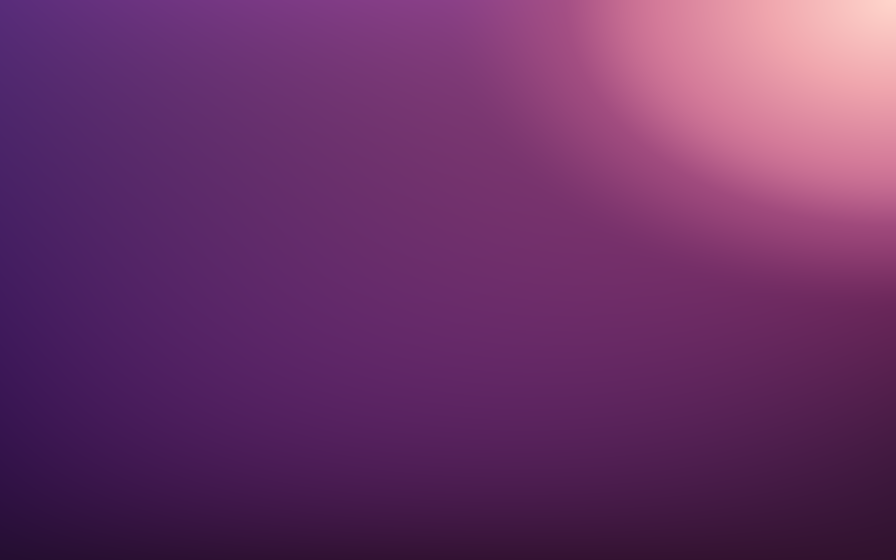
A WebGL 1 fragment shader for this background:

```glsl
precision highp float;
// Soft violet and plum gradient with a peach glow in the upper right corner.

uniform vec2 u_resolution;

// Backdrop colours: left, centre and right at four heights
const vec3 TOP_LEFT = vec3(0.345, 0.172, 0.478);
const vec3 TOP_MID = vec3(0.540, 0.250, 0.530);
const vec3 TOP_RIGHT = vec3(0.590, 0.290, 0.510);
const vec3 HALF_LEFT = vec3(0.258, 0.110, 0.373);
const vec3 HALF_MID = vec3(0.420, 0.176, 0.420);
const vec3 HALF_RIGHT = vec3(0.440, 0.160, 0.365);
const vec3 LOW_LEFT = vec3(0.215, 0.080, 0.314);
const vec3 LOW_MID = vec3(0.352, 0.138, 0.375);
const vec3 LOW_RIGHT = vec3(0.290, 0.110, 0.275);
const vec3 BASE_LEFT = vec3(0.140, 0.055, 0.190);
const vec3 BASE_MID = vec3(0.196, 0.070, 0.196);
const vec3 BASE_RIGHT = vec3(0.188, 0.070, 0.176);

// Corner glow, from its core outwards
const vec2 GLOW_CENTER = vec2(1.0, 1.0);
const vec2 GLOW_RADIUS = vec2(0.41, 0.45);
const vec3 GLOW_CORE = vec3(1.000, 0.840, 0.800);
const vec3 GLOW_PEACH = vec3(0.940, 0.650, 0.680);
const vec3 GLOW_PINK = vec3(0.830, 0.480, 0.600);
const vec3 GLOW_ROSE = vec3(0.680, 0.330, 0.520);
const float FADE_START = 0.70;
const float FADE_END = 1.25;

// Smooth curve through three colours at x = 0, 0.5 and 1
vec3 blendAcross(vec3 left, vec3 mid, vec3 right, float x) {
  return left * 2.0 * (x - 0.5) * (x - 1.0)
       + mid * 4.0 * x * (1.0 - x)
       + right * 2.0 * x * (x - 0.5);
}

// Smooth curve through four colours at y = 0, 0.25, 0.5 and 1
vec3 blendUp(vec3 base, vec3 low, vec3 middle, vec3 top, float y) {
  float a = y - 0.25;
  float b = y - 0.5;
  float c = y - 1.0;
  return base * -8.0 * a * b * c
       + low * (64.0 / 3.0) * y * b * c
       + middle * -16.0 * y * a * c
       + top * (8.0 / 3.0) * y * a * b;
}

vec3 backdrop(vec2 uv) {
  return blendUp(blendAcross(BASE_LEFT, BASE_MID, BASE_RIGHT, uv.x),
                 blendAcross(LOW_LEFT, LOW_MID, LOW_RIGHT, uv.x),
                 blendAcross(HALF_LEFT, HALF_MID, HALF_RIGHT, uv.x),
                 blendAcross(TOP_LEFT, TOP_MID, TOP_RIGHT, uv.x), uv.y);
}

vec3 glowColor(float d) {
  vec3 color = mix(GLOW_CORE, GLOW_PEACH, clamp(d / 0.35, 0.0, 1.0));
  color = mix(color, GLOW_PINK, clamp((d - 0.35) / 0.30, 0.0, 1.0));
  return mix(color, GLOW_ROSE, clamp((d - 0.65) / 0.25, 0.0, 1.0));
}

void main() {
  vec2 uv = gl_FragCoord.xy / u_resolution;
  float d = length((uv - GLOW_CENTER) / GLOW_RADIUS);
  float glow = 1.0 - smoothstep(FADE_START, FADE_END, d);
  gl_FragColor = vec4(mix(backdrop(uv), glowColor(d), glow), 1.0);
}
```
